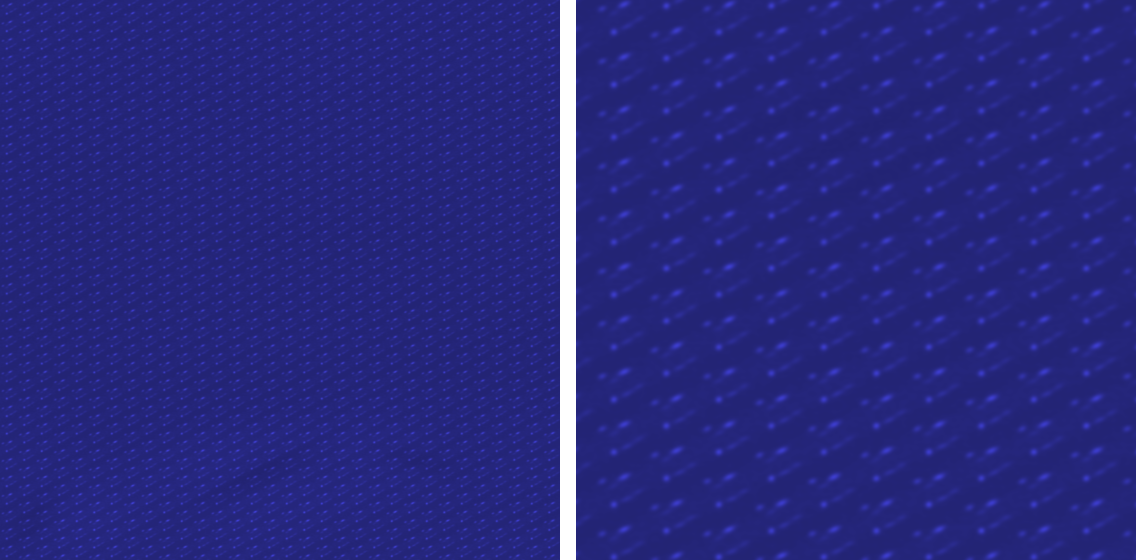
Left, the full canvas; right, a detail of the centre.
Write a Shadertoy shader that draws this texture.

```glsl
// Blue woven cloth: a small twill cell, 32 columns by 32 rows, with every
// other column lifted by half a cell so that glints sit in staggered rows.
// Gradient noise and a few broad creases shade the cloth near the bottom.

const float REPEATS = 32.0;
const float CELL = 36.0;                     // cell size in weave units
const float RISE = 18.0;                     // lift from one column to the next
const vec3 CLOTH = vec3(0.136, 0.140, 0.456);
const vec3 GLINT = vec3(0.246, 0.246, 0.835);
const float TAU = 6.2831853;

float hash(vec2 p) {
    vec3 q = fract(p.xyx * 0.1031);
    q += dot(q, q.yzx + 33.33);
    return fract((q.x + q.y) * q.z);
}

float cornerSlope(vec2 corner, vec2 offset) {
    float angle = TAU * hash(corner);
    return dot(vec2(cos(angle), sin(angle)), offset);
}

float gradientNoise(vec2 p) {
    vec2 i = floor(p), f = p - i;
    vec2 w = f * f * f * (f * (f * 6.0 - 15.0) + 10.0);
    vec2 e = vec2(1.0, 0.0);
    float low = mix(cornerSlope(i, f), cornerSlope(i + e, f - e), w.x);
    float high = mix(cornerSlope(i + e.yx, f - e.yx), cornerSlope(i + 1.0, f - 1.0), w.x);
    return mix(low, high, w.y);
}

// Soft ellipse with its long axis turned by an angle
float softSpot(vec2 offset, vec2 radius, float angle) {
    float c = cos(angle), s = sin(angle);
    vec2 q = vec2(c * offset.x + s * offset.y, c * offset.y - s * offset.x) / radius;
    return exp(-dot(q, q));
}

// Soft spot repeated once per cell of the staggered lattice
float stitch(vec2 p, vec2 center, vec2 radius) {
    vec2 offset = p - center;
    float column = floor(offset.x / CELL + 0.5);
    offset -= column * vec2(CELL, RISE);
    offset.y = mod(offset.y + 0.5 * CELL, CELL) - 0.5 * CELL;
    return softSpot(offset, radius, 0.42);
}

float weave(vec2 p) {
    // Slanted rib, one per cell height
    float rib = 0.5 + 0.5 * cos(TAU * (p.y - 9.0 - p.x * RISE / CELL) / CELL);
    float light = 0.06 * rib;

    // Bright dot and dash
    light += 0.78 * stitch(p, vec2(14.0, 8.0), vec2(2.5, 2.3));
    light += 0.82 * stitch(p, vec2(57.0, 9.0), vec2(4.2, 2.1));

    // Fainter thread ends
    light += 0.50 * stitch(p, vec2(42.0, 6.0), vec2(3.0, 2.1));
    light += 0.32 * stitch(p, vec2(23.0, 12.0), vec2(4.5, 2.0));
    light += 0.22 * stitch(p, vec2(31.0, 17.0), vec2(4.0, 2.0));
    light += 0.18 * stitch(p, vec2(50.0, 3.0), vec2(4.0, 2.0));
    return light;
}

float folds(vec2 uv) {
    float lower = 1.0 - smoothstep(0.08, 0.36, uv.y);
    float upper = smoothstep(0.65, 1.0, uv.y);
    float shade = 1.0 + 0.03 * lower + 0.02 * upper;
    shade += (0.015 + 0.035 * lower) * gradientNoise(uv * vec2(4.0, 6.0) + 7.0);

    // Lit swells
    shade += 0.04 * softSpot(uv - vec2(0.45, 0.21), vec2(0.14, 0.04), 0.2);
    shade += 0.04 * softSpot(uv - vec2(0.65, 0.21), vec2(0.13, 0.035), 0.0);
    shade += 0.03 * softSpot(uv - vec2(0.54, 0.09), vec2(0.14, 0.06), 0.4);
    shade += 0.04 * softSpot(uv - vec2(0.15, 0.08), vec2(0.10, 0.05), 0.3);

    // Dark creases
    shade -= 0.08 * softSpot(uv - vec2(0.45, 0.145), vec2(0.12, 0.018), 0.47);
    shade -= 0.06 * softSpot(uv - vec2(0.74, 0.18), vec2(0.07, 0.018), -0.25);
    shade -= 0.06 * softSpot(uv - vec2(0.06, 0.07), vec2(0.06, 0.025), 0.9);
    return shade;
}

void mainImage(out vec4 fragColor, in vec2 fragCoord) {
    vec2 uv = fragCoord / iResolution.xy;
    vec2 p = uv * REPEATS * CELL;

    // Slight unevenness of the threads
    float wear = 1.0 + 0.12 * gradientNoise(p / vec2(50.0, 25.0));
    float grain = 0.05 * gradientNoise(p / vec2(6.0, 4.0));

    float light = clamp(weave(p) * wear + grain, 0.0, 1.0);
    fragColor = vec4(mix(CLOTH, GLINT, light) * folds(uv), 1.0);
}
```
